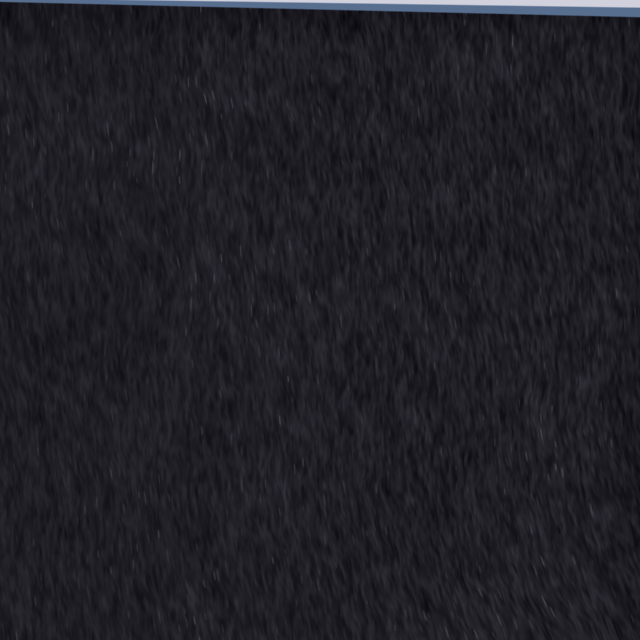
This texture is drawn by a Shadertoy shader. Its source:

```glsl
// Dark charcoal fur with fine, near-vertical hairs below a slanted blue and pale strip.

const vec3 FUR_BASE = vec3(0.124, 0.117, 0.145);
const vec3 FUR_TINT = vec3(1.0, 1.0, 1.03);
const vec3 STRIP_BLUE = vec3(0.34, 0.43, 0.56);
const vec3 STRIP_PALE = vec3(0.82, 0.82, 0.87);

float hash(vec2 p) {
    return fract(sin(dot(p, vec2(127.1, 311.7))) * 43758.5453);
}

float valueNoise(vec2 p) {
    vec2 cell = floor(p);
    vec2 f = fract(p);
    f = f * f * (3.0 - 2.0 * f);
    float low = mix(hash(cell), hash(cell + vec2(1.0, 0.0)), f.x);
    float high = mix(hash(cell + vec2(0.0, 1.0)), hash(cell + vec2(1.0, 1.0)), f.x);
    return mix(low, high, f.y);
}

// Brightness along one hair column, shifted so that columns do not line up.
float hairColumn(float column, float y) {
    y += 7.0 * hash(vec2(column, 3.7));
    float f = fract(y);
    f = f * f * (3.0 - 2.0 * f);
    return mix(hash(vec2(column, floor(y))), hash(vec2(column, floor(y) + 1.0)), f);
}

float hairNoise(vec2 p, vec2 density) {
    p *= density;
    float column = floor(p.x);
    float blend = smoothstep(0.0, 1.0, fract(p.x));
    return mix(hairColumn(column, p.y), hairColumn(column + 1.0, p.y), blend);
}

// Straightens the combed direction: hairs lean left at the top, more at lower right.
vec2 combed(vec2 p) {
    float low = max(0.35 - p.y, 0.0);
    float lean = 0.09 * p.y - 0.5 * p.x * p.x * low * low;
    float sway = 0.014 * valueNoise(p * vec2(7.0, 9.0))
               + 0.004 * valueNoise(p * vec2(26.0, 30.0) + 40.0);
    return vec2(p.x + lean + sway, p.y);
}

// Scattered single hairs that catch the light.
float glints(vec2 p, vec2 density, float halfWidth) {
    float light = 0.0;
    vec2 home = floor(p * density);
    for (int j = -1; j <= 1; j++) {
        for (int i = -1; i <= 1; i++) {
            vec2 cell = home + vec2(float(i), float(j));
            vec2 jitter = vec2(hash(cell), hash(cell + 19.3));
            vec2 d = p - (cell + jitter) / density;
            float halfLength = mix(0.006, 0.015, hash(cell + 47.1));
            float strength = pow(hash(cell + 71.9), 5.0);
            float across = 1.0 - smoothstep(0.0, halfWidth, abs(d.x));
            float along = 1.0 - smoothstep(0.3, 1.0, abs(d.y) / halfLength);
            light = max(light, strength * across * along);
        }
    }
    return light;
}

vec3 furColor(vec2 p) {
    vec2 q = combed(p);
    float hairs = 0.45 * hairNoise(q, vec2(230.0, 52.0))
                + 0.30 * hairNoise(q + 5.0, vec2(340.0, 95.0))
                + 0.25 * hairNoise(q + 9.0, vec2(120.0, 36.0)) - 0.5;
    float tufts = valueNoise(q * vec2(38.0, 20.0)) - 0.5;
    float patches = valueNoise(p * vec2(9.0, 4.0) + 12.0) - 0.5;

    float contrast = mix(0.12, 0.16, smoothstep(0.1, 0.7, p.x));
    float shade = contrast * hairs + 0.018 * tufts + 0.012 * patches;
    shade += 0.11 * glints(q, vec2(85.0, 36.0), 0.0024) * (0.8 + patches);

    // Shadow under the strip and a gentle fall-off at the right edge
    shade -= 0.026 * smoothstep(0.92, 0.985, p.y);
    shade -= 0.014 * smoothstep(0.93, 1.0, p.x);
    return max(FUR_BASE + shade * FUR_TINT, vec3(0.04, 0.035, 0.055));
}

float aboveEdge(float y, float edge, float soft) {
    return smoothstep(edge - soft, edge + soft, y);
}

void mainImage(out vec4 fragColor, in vec2 fragCoord) {
    vec2 p = fragCoord / iResolution.xy;
    float soft = max(0.0016, 0.75 / iResolution.y);

    vec3 color = furColor(p);

    // Slanted strip along the top
    float blueEdge = 0.997 - 0.024 * p.x;
    float paleEdge = 1.003 - 0.015 * p.x;
    color = mix(color, STRIP_BLUE, aboveEdge(p.y, blueEdge, soft));
    color = mix(color, STRIP_PALE, aboveEdge(p.y, paleEdge, soft));

    fragColor = vec4(color, 1.0);
}
```
